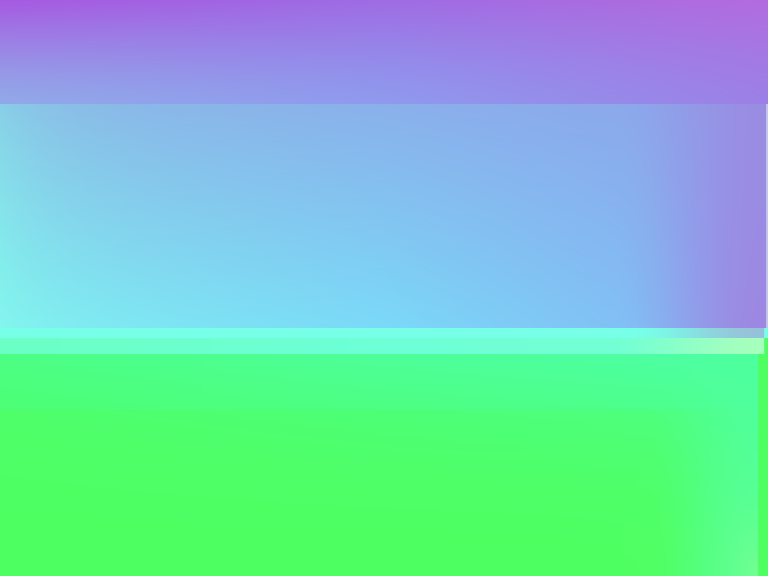
This background is drawn by a Shadertoy shader. Its source:

```glsl
// Draws a soft banded horizon: violet and blue sky, mint strips and glowing green ground.

// Band edges, as heights from the bottom
const float VIOLET_BASE = 0.8194;
const float SKY_BASE    = 0.4306;
const float CYAN_BASE   = 0.4132;
const float MINT_BASE   = 0.3854;
const float MEADOW_BASE = 0.2900;

// Right-hand borders
const float SKY_RIGHT    = 0.9975;
const float MINT_RIGHT   = 0.9950;
const float GROUND_RIGHT = 0.9870;

// Band colours
const vec3 CYAN        = vec3(0.47, 1.00, 0.91);
const vec3 CYAN_SHADE  = vec3(0.59, 0.76, 0.85);
const vec3 PALE_LIME   = vec3(0.65, 1.00, 0.74);
const vec3 PURPLE_EDGE = vec3(0.62, 0.52, 0.88);
const vec3 PALE_RIM    = vec3(0.76, 0.78, 0.92);
const vec3 GREEN       = vec3(0.305, 1.00, 0.38);
const vec3 AQUA_GREEN  = vec3(0.30, 1.00, 0.62);

// Blends left, middle and right colours across the canvas
vec3 across(vec3 left, vec3 middle, vec3 right, float x) {
    return x < 0.5 ? mix(left, middle, x * 2.0) : mix(middle, right, x * 2.0 - 1.0);
}

// Antialiased step, one pixel wide
float edge(float border, float value, float pixel) {
    return clamp((value - border) / pixel + 0.5, 0.0, 1.0);
}

vec3 violetBand(vec2 p) {
    float t = (p.y - VIOLET_BASE) / (1.0 - VIOLET_BASE);
    vec3 low  = across(vec3(0.57, 0.66, 0.91), vec3(0.56, 0.60, 0.93), vec3(0.61, 0.50, 0.90), p.x);
    vec3 high = across(vec3(0.65, 0.35, 0.88), vec3(0.62, 0.42, 0.89), vec3(0.70, 0.42, 0.87), p.x);
    return mix(low, high, pow(clamp(t, 0.0, 1.0), 1.3));
}

vec3 skyBand(vec2 p) {
    float t = clamp((p.y - SKY_BASE) / (VIOLET_BASE - SKY_BASE), 0.0, 1.0);
    vec3 low  = across(vec3(0.50, 0.93, 0.94), vec3(0.48, 0.85, 0.97), vec3(0.52, 0.69, 0.95), p.x);
    vec3 high = across(vec3(0.54, 0.73, 0.90), vec3(0.54, 0.69, 0.92), vec3(0.55, 0.64, 0.92), p.x);
    vec3 color = mix(low, high, t);
    // Aqua glow on the left, purple falloff on the right
    color = mix(color, vec3(0.52, 1.00, 0.92), 0.50 * exp(-p.x * 14.0) * (1.0 - 0.4 * t));
    float falloff = smoothstep(0.80, 1.0, p.x);
    return mix(color, PURPLE_EDGE, falloff * mix(0.95, 0.75, t));
}

vec3 groundBand(vec2 p, float pixel) {
    // Green field, cooler near the horizon and toward the right
    float cool = p.y / MEADOW_BASE;
    vec3 field = mix(GREEN, AQUA_GREEN, cool * cool * mix(0.16, 0.55, p.x));
    vec3 meadow = mix(vec3(0.30, 1.00, 0.46), vec3(0.30, 1.00, 0.56), p.x);
    vec3 meadowTop = across(vec3(0.30, 1.00, 0.52), vec3(0.30, 1.00, 0.60), vec3(0.30, 1.00, 0.65), p.x);
    meadow = mix(meadow, meadowTop, clamp((p.y - MEADOW_BASE) / (MINT_BASE - MEADOW_BASE), 0.0, 1.0));
    vec3 color = mix(field, meadow, edge(MEADOW_BASE, p.y, pixel));
    // Aqua glow along the right side, paler in the corner
    color = mix(color, AQUA_GREEN, 0.85 * smoothstep(0.84, 0.99, p.x));
    float corner = exp(-length((p - vec2(0.987, 0.0)) * vec2(22.0, 9.0)));
    color = mix(color, vec3(0.46, 1.00, 0.56), corner);
    return mix(color, GREEN, edge(GROUND_RIGHT, p.x, pixel));
}

void mainImage(out vec4 fragColor, in vec2 fragCoord) {
    vec2 p = fragCoord / iResolution.xy;
    vec2 pixel = 1.0 / iResolution.xy;

    vec3 color = groundBand(p, pixel.y);

    // Mint strip, warming to pale lime at its right end
    vec3 mint = across(vec3(0.42, 1.00, 0.77), vec3(0.43, 1.00, 0.84), vec3(0.46, 1.00, 0.82), p.x);
    mint = mix(mint, PALE_LIME, smoothstep(0.78, 1.0, p.x));
    mint = mix(mint, GREEN, edge(MINT_RIGHT, p.x, pixel.x));
    color = mix(color, mint, edge(MINT_BASE, p.y, pixel.y));

    // Bright horizon line, shaded at its right end
    vec3 cyan = mix(CYAN, CYAN_SHADE, smoothstep(0.82, 0.99, p.x));
    cyan = mix(cyan, CYAN, edge(MINT_RIGHT, p.x, pixel.x));
    color = mix(color, cyan, edge(CYAN_BASE, p.y, pixel.y));

    // Sky with a pale right rim, then the violet band above
    vec3 sky = mix(skyBand(p), PALE_RIM, edge(SKY_RIGHT, p.x, pixel.x));
    color = mix(color, sky, edge(SKY_BASE, p.y, pixel.y));
    color = mix(color, violetBand(p), edge(VIOLET_BASE, p.y, pixel.y));

    fragColor = vec4(color, 1.0);
}
```
